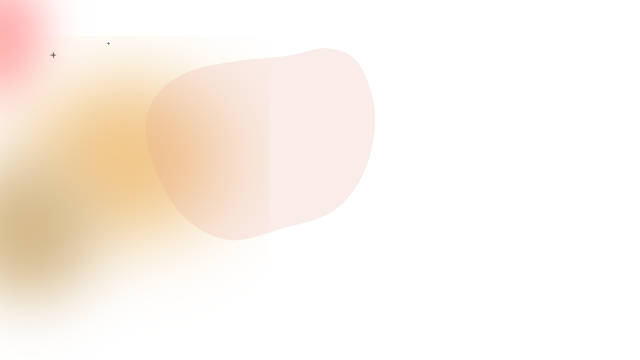
Reproduce this background procedurally as a WebGL 2 fragment shader.

```glsl
#version 300 es
precision highp float;

uniform vec2 u_resolution;
out vec4 fragColor;

#define GOLD vec3(0.945, 0.788, 0.560)
#define SAND vec3(0.835, 0.725, 0.545)
#define ROSE vec3(1.000, 0.695, 0.690)
#define BLUSH vec3(0.900, 0.630, 0.550)
#define INK vec3(0.270, 0.190, 0.180)
#define BLUSH_ALPHA 0.2
#define GLOW_FALLOFF 2.5
#define GOLD_LIMIT vec2(0.748, 0.900)
#define CURVE_STEPS 8

// Outline of the soft blob, in units of the canvas height
const int KNOTS = 14;
const vec2 outline[KNOTS] = vec2[](
    vec2(0.405, 0.641), vec2(0.433, 0.734), vec2(0.519, 0.799), vec2(0.648, 0.829),
    vec2(0.799, 0.845), vec2(0.912, 0.866), vec2(0.997, 0.822), vec2(1.042, 0.681),
    vec2(1.012, 0.523), vec2(0.926, 0.414), vec2(0.787, 0.366), vec2(0.637, 0.333),
    vec2(0.514, 0.394), vec2(0.435, 0.519));

// Elliptical glow with a rounded top and a soft tail
float glow(vec2 p, vec2 center, vec2 radius) {
    return exp(-pow(length((p - center) / radius), GLOW_FALLOFF));
}

vec2 catmullRom(vec2 a, vec2 b, vec2 c, vec2 d, float t) {
    return b + 0.5 * t * (c - a + t * (2.0 * a - 5.0 * b + 4.0 * c - d
             + t * (3.0 * (b - c) + d - a)));
}

// Signed distance to the closed spline, negative inside
float blobDistance(vec2 p) {
    float nearest = 1e3;
    float side = 1.0;
    vec2 start = outline[0];
    for (int i = 0; i < KNOTS; i++) {
        vec2 a = outline[(i + KNOTS - 1) % KNOTS];
        vec2 b = outline[i];
        vec2 c = outline[(i + 1) % KNOTS];
        vec2 d = outline[(i + 2) % KNOTS];
        for (int s = 1; s <= CURVE_STEPS; s++) {
            vec2 end = catmullRom(a, b, c, d, float(s) / float(CURVE_STEPS));
            vec2 edge = end - start;
            vec2 rel = p - start;
            vec2 gap = rel - edge * clamp(dot(rel, edge) / dot(edge, edge), 0.0, 1.0);
            nearest = min(nearest, dot(gap, gap));
            // Flip the side at each crossing of a horizontal ray
            bool spans = (start.y > p.y) != (end.y > p.y);
            if (spans && rel.x < edge.x * rel.y / edge.y) side = -side;
            start = end;
        }
    }
    return side * sqrt(nearest);
}

// One tapered arm pair of a sparkle, along x
float arms(vec2 q, float radius, float pixel) {
    float reach = radius - abs(q.x);
    float body = clamp((0.18 * reach - abs(q.y)) / pixel + 0.5, 0.0, 1.0);
    return body * smoothstep(0.0, 0.4 * radius, reach);
}

void main() {
    float pixel = 1.0 / u_resolution.y;
    vec2 p = gl_FragCoord.xy * pixel;
    vec3 color = vec3(1.0);

    // Corner and side glows; the gold one is cut at its top and right
    color = mix(color, ROSE, 0.97 * glow(p, vec2(-0.005, 0.897), vec2(0.143, 0.174)));
    vec2 inside = clamp((GOLD_LIMIT - p) / pixel + 0.5, 0.0, 1.0);
    float gold = glow(p, vec2(0.352, 0.558), vec2(0.294, 0.246));
    color = mix(color, GOLD, gold * inside.x * inside.y);
    color = mix(color, SAND, 0.95 * glow(p, vec2(0.079, 0.359), vec2(0.200, 0.204)));

    // Translucent blob
    float cover = clamp(0.5 - blobDistance(p) / pixel, 0.0, 1.0);
    color = mix(color, BLUSH, BLUSH_ALPHA * cover);

    // Two small sparkles, the second half the size
    for (int i = 0; i < 2; i++) {
        float k = float(i);
        vec2 q = p - mix(vec2(0.148, 0.847), vec2(0.301, 0.879), k);
        float radius = mix(0.011, 0.0055, k);
        float star = max(arms(q, radius, pixel), arms(q.yx, radius, pixel));
        color = mix(color, INK, 0.85 * star);
    }

    fragColor = vec4(color, 1.0);
}
```
